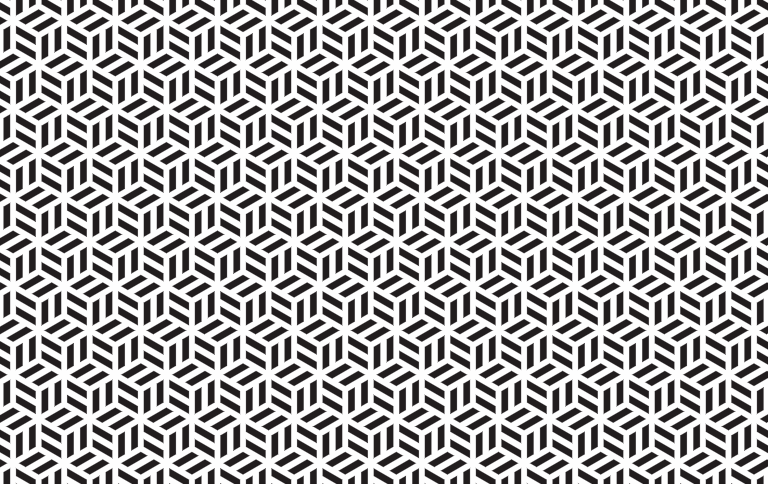
This pattern is drawn by a WebGL 2 fragment shader. Its source:

```glsl
#version 300 es
precision highp float;

uniform vec2 u_resolution;
out vec4 fragColor;

const float REPEATS = 15.03;              // cubes across the canvas width
const vec2 ORIGIN = vec2(0.756, 0.118);   // centre of one cube, in cube widths
const float BAR_LENGTH = 0.77;            // fractions of a face edge
const float BAR_WIDTH = 0.26;
const float BAR_OFFSET = 0.255;           // bar centre from face centre
const float EDGE_SOFTNESS = 0.75;         // in pixels
const vec3 INK = vec3(0.130, 0.112, 0.118);
const vec3 PAPER = vec3(0.995);

const float SQRT3 = 1.7320508;

// Offset from the nearest centre of a hexagonal lattice with unit pitch
vec2 hexCell(vec2 p) {
    vec2 period = vec2(1.0, SQRT3);
    vec2 a = mod(p + 0.5 * period, period) - 0.5 * period;
    vec2 b = mod(p, period) - 0.5 * period;
    return dot(a, a) < dot(b, b) ? a : b;
}

// Approximate signed distance to the two bars on the upper face of a cube
float faceBars(vec2 p) {
    // Skewed face coordinates: x along the bars, y across them
    vec2 face = vec2(SQRT3 * p.y + p.x, SQRT3 * p.y - p.x) - 0.5;
    float along = abs(face.x) - 0.5 * BAR_LENGTH;
    float across = abs(abs(face.y) - BAR_OFFSET) - 0.5 * BAR_WIDTH;
    return 0.5 * max(along, across);
}

void main() {
    float pixel = REPEATS / u_resolution.x;
    vec2 p = hexCell(gl_FragCoord.xy * pixel - ORIGIN);

    // The three faces are turns of one another by 120 degrees
    mat2 thirdTurn = mat2(-0.5, 0.5 * SQRT3, -0.5 * SQRT3, -0.5);
    float bars = 1.0;
    for (int i = 0; i < 3; i++) {
        bars = min(bars, faceBars(p));
        p = thirdTurn * p;
    }

    float edge = EDGE_SOFTNESS * pixel;
    fragColor = vec4(mix(INK, PAPER, smoothstep(-edge, edge, bars)), 1.0);
}
```
